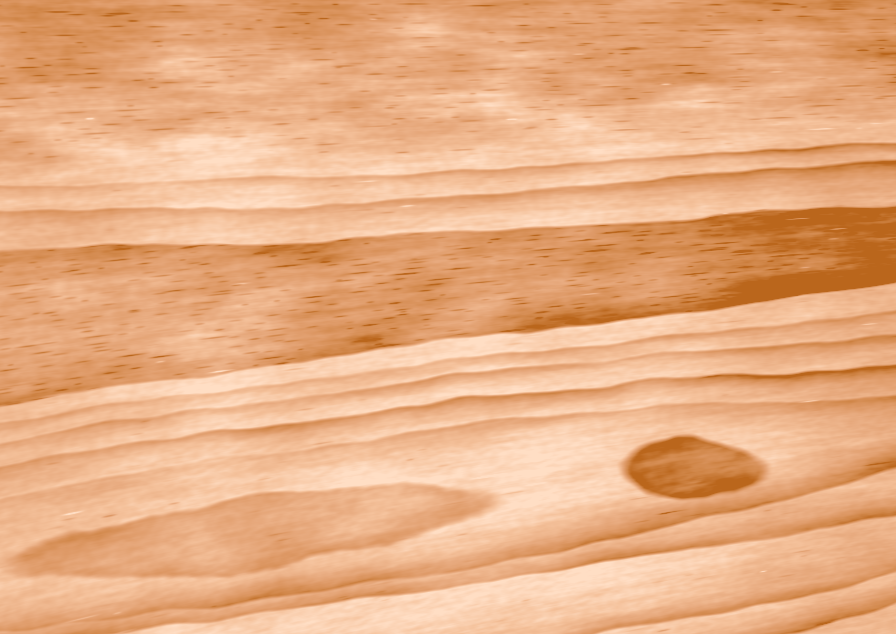
Reproduce this texture procedurally as a WebGL 2 fragment shader.

```glsl
#version 300 es
precision highp float;
// Pale varnished pine board: slanting growth rings, a dark heartwood band, two knots and fine pores.
uniform vec2 u_resolution;
out vec4 fragColor;

const vec3 PALETTE[6] = vec3[6](
  vec3(1.00, 0.87, 0.77), vec3(0.96, 0.76, 0.61), vec3(0.91, 0.67, 0.50),
  vec3(0.87, 0.60, 0.40), vec3(0.82, 0.53, 0.29), vec3(0.73, 0.40, 0.11));

// Ring: height at left, middle and right edge, then fade width (negative fades downward)
const int RINGS = 12;
const int BAND_TOP = 2;
const int BAND_BOTTOM = 3;
const vec4 RING[RINGS] = vec4[RINGS](
  vec4(0.704, 0.732, 0.774, -0.010), vec4(0.662, 0.691, 0.747, -0.020),
  vec4(0.606, 0.632, 0.677, -0.050), vec4(0.362, 0.460, 0.551, 0.038),
  vec4(0.336, 0.428, 0.510, -0.012), vec4(0.305, 0.404, 0.474, -0.013),
  vec4(0.266, 0.366, 0.427, -0.016), vec4(0.214, 0.327, 0.375, -0.026),
  vec4(0.005, 0.100, 0.257, 0.026), vec4(-0.026, 0.076, 0.187, 0.022),
  vec4(-0.130, -0.046, 0.100, 0.024), vec4(-0.200, -0.110, 0.050, 0.020));
const float RING_INK[RINGS] = float[RINGS](
  2.2, 2.3, 1.8, 2.0, 1.7, 2.1, 3.1, 1.4, 2.2, 2.8, 2.3, 2.0);

const float GROUND_TONE = 0.66;  // tones are palette positions, 0 to 5
const float BAND_TONE = 1.2;
const float SAPWOOD_TONE = 0.85;
const float PORE_TONE = 1.5;
const float PORE_WIDTH = 0.0013;
const float EDGE_SOFTNESS = 0.0030;
const float CONTRAST = 1.36;
const float PIVOT_IN = 1.80;
const float PIVOT_OUT = 1.98;

vec2 hash2(vec2 p) {
  uvec2 v = uvec2(ivec2(p)) * 1664525u + 1013904223u;
  v.x += v.y * 1664525u;
  v.y += v.x * 1664525u;
  v ^= v >> 16u;
  v.x += v.y * 1664525u;
  v.y += v.x * 1664525u;
  v ^= v >> 16u;
  return vec2(v & 65535u) / 65535.0;
}

float gradientAt(vec2 cell, vec2 offset) {
  float angle = 6.2832 * hash2(cell).x;
  return dot(vec2(cos(angle), sin(angle)), offset);
}

float noise(vec2 p) {
  vec2 i = floor(p), f = p - i;
  vec2 u = f * f * f * (f * (f * 6.0 - 15.0) + 10.0);
  vec2 e = vec2(1.0, 0.0);
  return 1.5 * mix(
    mix(gradientAt(i, f), gradientAt(i + e, f - e), u.x),
    mix(gradientAt(i + e.yx, f - e.yx), gradientAt(i + 1.0, f - 1.0), u.x), u.y);
}

float fbm(vec2 p) {
  float sum = 0.0, amp = 0.6;
  for (int i = 0; i < 4; i++) {
    sum += amp * noise(p);
    p = p * 2.03 + 17.3;
    amp *= 0.55;
  }
  return sum;
}

// Parabola through the three heights of a ring
float ringHeight(int i, float t) {
  vec4 r = RING[i];
  return mix(r.x, r.z, t) + 4.0 * t * (1.0 - t) * (r.y - 0.5 * (r.x + r.z));
}

// Short dashes along the grain, one candidate per cell
float pores(vec2 g, vec2 cell, float density) {
  float row = floor(g.y / cell.y);
  g.x += cell.x * hash2(vec2(row, 9.0)).x;
  vec2 id = floor(g / cell), f = fract(g / cell);
  vec2 place = hash2(id), kind = hash2(id + 71.0);
  float along = abs(f.x - mix(0.40, 0.60, place.x)) / mix(0.12, 0.40, kind.y);
  float across = (f.y - mix(0.3, 0.7, place.y)) * cell.y / PORE_WIDTH;
  float dash = smoothstep(1.0, 0.1, along) * exp(-across * across);
  float shade = kind.x < 0.006 ? -1.2 : 1.0;
  return dash * shade * smoothstep(density, density - 0.25, kind.x);
}

// Lens-shaped knot: filled, with a darker rim
float knot(vec2 p, vec2 center, vec2 halfSize, float slope, float fill, float rim) {
  vec2 q = p - center;
  q.y -= slope * q.x;
  q.y += 0.010 * noise(p * vec2(7.0, 9.0) + center * 30.0) + 0.003 * noise(p * 28.0);
  q /= halfSize;
  float depth = (1.0 - pow(pow(abs(q.x), 1.6) + q.y * q.y, 0.55)) * halfSize.y;
  return smoothstep(-0.005, 0.005, depth) * (fill + rim * exp(-max(depth, 0.0) / 0.009));
}

void main() {
  vec2 p = gl_FragCoord.xy / u_resolution.y;
  float t = gl_FragCoord.x / u_resolution.x;
  vec2 grain = vec2(p.x, p.y - (p.x - 0.7) * mix(0.21, 0.0, p.y));
  float y = p.y + 0.009 * noise(p * vec2(3.5, 5.0)) + 0.004 * noise(p * vec2(13.0, 16.0) + 40.0);

  // Zones
  float sapwood = smoothstep(-0.005, 0.10, y - ringHeight(0, t));
  float band = smoothstep(EDGE_SOFTNESS, -EDGE_SOFTNESS, y - ringHeight(BAND_TOP, t))
             * smoothstep(-EDGE_SOFTNESS, EDGE_SOFTNESS, y - ringHeight(BAND_BOTTOM, t));
  float coarse = max(sapwood, band);
  float blotch = fbm(grain * vec2(4.5, 12.0) + 5.0);
  float streak = fbm(grain * vec2(6.0, 75.0) + 31.0);

  // Ground, lighting and mottling
  float tone = GROUND_TONE + band * BAND_TONE * mix(0.65, 1.25, t);
  tone += sapwood * (SAPWOOD_TONE + 0.9 * smoothstep(0.84, 1.0, p.y));
  tone += 0.65 * smoothstep(0.72, 1.0, t) + 0.45 * smoothstep(0.22, 0.0, t);
  tone -= 0.35 * exp(-dot(p - vec2(0.75, 0.25), p - vec2(0.75, 0.25)) / 0.06);
  tone += blotch * mix(0.55, 1.45, coarse) + streak * mix(0.45, 0.75, coarse);

  // Growth rings: crisp on one side, fading on the other
  for (int i = 0; i < RINGS; i++) {
    float width = RING[i].w;
    float depth = (y - ringHeight(i, t)) * sign(width);
    float fade = exp(-max(depth, 0.0) / abs(width));
    float vary = 1.0 + 0.5 * noise(vec2(t * 5.0, float(i) * 3.7 + 0.5));
    tone += RING_INK[i] * mix(0.60, 1.20, t) * vary * fade
          * smoothstep(-EDGE_SOFTNESS, EDGE_SOFTNESS, depth);
  }

  // Knots
  tone += knot(p, vec2(0.400, 0.160), vec2(0.375, 0.056), 0.13, 1.2, 0.8) * (1.0 + 0.5 * blotch);
  tone += knot(p, vec2(1.096, 0.261), vec2(0.112, 0.048), 0.02, 2.7, 0.7) * (1.0 + 0.4 * blotch);

  // Pores and fine fibre
  float density = 0.10 + 0.28 * sapwood + 0.50 * band + 0.25 * blotch;
  tone += PORE_TONE * pores(grain, vec2(0.095, 0.0105), density);
  tone += 0.7 * PORE_TONE * pores(grain + 3.0, vec2(0.060, 0.0075), density);
  tone += 0.20 * noise(grain * vec2(60.0, 160.0));

  tone = PIVOT_OUT + CONTRAST * (tone - PIVOT_IN);
  vec3 color = PALETTE[0];
  for (int i = 1; i < 6; i++) color = mix(color, PALETTE[i], clamp(tone - float(i - 1), 0.0, 1.0));
  fragColor = vec4(color, 1.0);
}
```
